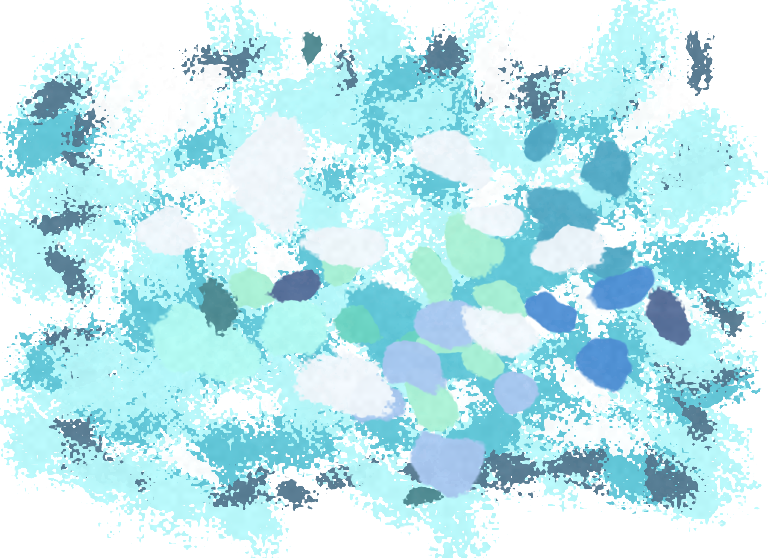
Give the GLSL for this background, as a WebGL 2 fragment shader.

```glsl
#version 300 es
precision highp float;
// Abstract dry-brush painting: speckled aqua strokes, slate rim and solid mint, lilac and blue dabs on white.

uniform vec2 u_resolution;
out vec4 outColor;

// Lengths are in canvas heights
const vec2 CENTRE = vec2(0.688, 0.5);
const vec2 PAINT_HALF = vec2(0.635, 0.445);
const float CORNER = 0.15;
const float GRAIN_SCALE = 190.0;
const vec2 STREAK_SCALE = vec2(32.0, 105.0);
const float MOTTLE = 0.035;

const vec3 PAPER = vec3(1.0);
const vec3 CHALK = vec3(0.94, 0.965, 0.985);
const vec3 AQUA = vec3(0.71, 0.97, 0.98);
const vec3 TEAL = vec3(0.37, 0.77, 0.84);
const vec3 STEEL = vec3(0.32, 0.66, 0.77);
const vec3 SLATE = vec3(0.33, 0.47, 0.56);
const vec3 MINT = vec3(0.70, 0.98, 0.95);
const vec3 LEAF = vec3(0.66, 0.94, 0.83);
const vec3 GREEN = vec3(0.42, 0.83, 0.76);
const vec3 MOSS = vec3(0.30, 0.53, 0.56);
const vec3 LILAC = vec3(0.66, 0.78, 0.94);
const vec3 BLUE = vec3(0.31, 0.56, 0.83);
const vec3 NAVY = vec3(0.33, 0.42, 0.59);

struct Layer {
  vec3 colour;
  float cell;    // spacing of the dabs
  vec2 radii;    // along and across a dab
  float chance;  // share of cells that hold a dab
  float dry;     // amount of speckle
  vec2 rim;      // allowed range of distance to the paint edge
  vec3 focus;    // centre and reach of the dabs
  float seed;
};

const vec3 ALL = vec3(0.688, 0.5, 4.0);
const vec2 INSIDE = vec2(-1.0, -0.02);
const Layer WASH = Layer(AQUA, 0.14, vec2(0.082, 0.056), 1.0, 1.7, INSIDE, ALL, 1.0);
const Layer STROKES = Layer(TEAL, 0.15, vec2(0.078, 0.046), 0.8, 1.8, vec2(-1.0, -0.05), ALL, 2.0);
const Layer RIM_MARKS = Layer(SLATE, 0.09, vec2(0.046, 0.024), 0.8, 2.0, vec2(-0.11, -0.015), ALL, 3.0);
const Layer SCUMBLE = Layer(PAPER, 0.17, vec2(0.075, 0.036), 0.6, 2.0, INSIDE, ALL, 4.0);
const Layer GLAZE = Layer(AQUA, 0.18, vec2(0.085, 0.045), 0.45, 1.7, INSIDE, ALL, 5.0);
const Layer HEART = Layer(TEAL, 0.14, vec2(0.075, 0.055), 0.9, 0.4, INSIDE, vec3(0.80, 0.52, 0.20), 6.0);
const Layer DEPTH = Layer(STEEL, 0.12, vec2(0.05, 0.038), 0.9, 0.2, INSIDE, vec3(1.08, 0.65, 0.19), 7.0);
const Layer POOLS = Layer(MINT, 0.16, vec2(0.085, 0.06), 0.9, 0.2, INSIDE, vec3(0.50, 0.36, 0.26), 8.0);
const Layer SHOOTS = Layer(GREEN, 0.10, vec2(0.046, 0.03), 0.9, 0.3, INSIDE, vec3(0.78, 0.39, 0.18), 9.0);
const Layer LEAVES = Layer(LEAF, 0.11, vec2(0.05, 0.036), 0.8, 0.2, INSIDE, vec3(0.77, 0.43, 0.22), 10.0);
const Layer SHADE = Layer(MOSS, 0.09, vec2(0.043, 0.025), 0.9, 0.7, INSIDE, vec3(0.84, 0.18, 0.13), 11.0);
const Layer PETALS = Layer(LILAC, 0.13, vec2(0.062, 0.048), 1.0, 0.15, INSIDE, vec3(0.78, 0.32, 0.19), 12.0);
const Layer INK = Layer(NAVY, 0.13, vec2(0.052, 0.032), 1.0, 0.3, INSIDE, vec3(1.15, 0.47, 0.12), 13.0);
const Layer POND = Layer(BLUE, 0.13, vec2(0.055, 0.04), 1.0, 0.1, INSIDE, vec3(1.08, 0.44, 0.12), 14.0);
const Layer CLOUDS = Layer(CHALK, 0.16, vec2(0.072, 0.042), 0.65, 0.2, INSIDE, vec3(0.84, 0.59, 0.28), 15.0);
const Layer MIST = Layer(CHALK, 0.17, vec2(0.07, 0.048), 0.8, 0.35, INSIDE, vec3(0.43, 0.60, 0.25), 16.0);

float hash(vec2 p) {
  return fract(sin(dot(p, vec2(127.1, 311.7))) * 43758.5453);
}

float noise(vec2 p) {
  vec2 i = floor(p), f = fract(p);
  f = f * f * (3.0 - 2.0 * f);
  return mix(mix(hash(i), hash(i + vec2(1, 0)), f.x),
             mix(hash(i + vec2(0, 1)), hash(i + vec2(1, 1)), f.x), f.y);
}

// Signed distance to the rounded paint area
float rimDistance(vec2 p) {
  vec2 d = abs(p - CENTRE) - PAINT_HALF + CORNER;
  return length(max(d, 0.0)) + min(max(d.x, d.y), 0.0) - CORNER;
}

// Coverage of one layer of scattered, ragged ellipses
float coverage(vec2 p, Layer l) {
  vec2 shift = vec2(l.seed * 7.3, l.seed * 3.1);
  float grain = noise(p * GRAIN_SCALE + shift);
  vec2 warp = vec2(noise(p * 12.0 + shift), noise(p * 12.0 - shift)) - 0.5;
  vec2 ragged = vec2(noise(p * 38.0 + shift), noise(p * 38.0 - shift)) - 0.5;
  vec2 q = p + 0.045 * warp + 0.014 * ragged;
  vec2 home = floor((p - l.focus.xy) / l.cell + 0.5);
  float soft = max(0.07, 1.0 / (u_resolution.y * l.radii.y));
  float cover = 0.0;
  for (int y = -1; y <= 1; y++) {
    for (int x = -1; x <= 1; x++) {
      vec2 id = home + vec2(x, y), key = id + shift;
      vec2 jitter = vec2(hash(key + 0.3), hash(key + 5.7)) - 0.5;
      vec2 c = l.focus.xy + (id + 0.7 * jitter) * l.cell;
      float rim = rimDistance(c);
      float near = 1.0 - smoothstep(0.5, 1.0, distance(c, l.focus.xy) / l.focus.z);
      if (rim < l.rim.x || rim > l.rim.y || hash(key + 9.1) > l.chance * near) continue;
      // Strokes stand steeper towards the top
      float angle = mix(-0.2, 1.1, smoothstep(0.55, 0.95, c.y)) + 1.7 * (hash(key + 2.9) - 0.5);
      vec2 local = mat2(cos(angle), -sin(angle), sin(angle), cos(angle)) * (q - c);
      float size = mix(0.75, 1.2, hash(key + 4.4));
      float field = 1.0 - length(local / (l.radii * size));
      float speck = mix(grain, noise(local * STREAK_SCALE + key), 0.38) - 0.5;
      cover = max(cover, smoothstep(-soft, soft, field + l.dry * speck));
    }
  }
  return cover;
}

void paint(inout vec3 colour, vec2 p, Layer l) {
  float mottle = noise(p * 90.0 + l.seed) - 0.5;
  colour = mix(colour, l.colour + MOTTLE * mottle, 0.96 * coverage(p, l));
}

void main() {
  vec2 p = (gl_FragCoord.xy - 0.5 * u_resolution) / u_resolution.y + CENTRE;
  vec3 colour = PAPER;
  // Dry strokes
  paint(colour, p, WASH); paint(colour, p, STROKES); paint(colour, p, RIM_MARKS);
  paint(colour, p, SCUMBLE); paint(colour, p, GLAZE);
  // Solid dabs
  paint(colour, p, HEART); paint(colour, p, DEPTH); paint(colour, p, POOLS);
  paint(colour, p, SHOOTS); paint(colour, p, LEAVES); paint(colour, p, SHADE);
  paint(colour, p, PETALS); paint(colour, p, INK); paint(colour, p, POND);
  paint(colour, p, CLOUDS); paint(colour, p, MIST);
  outColor = vec4(clamp(colour, 0.0, 1.0), 1.0);
}
```
